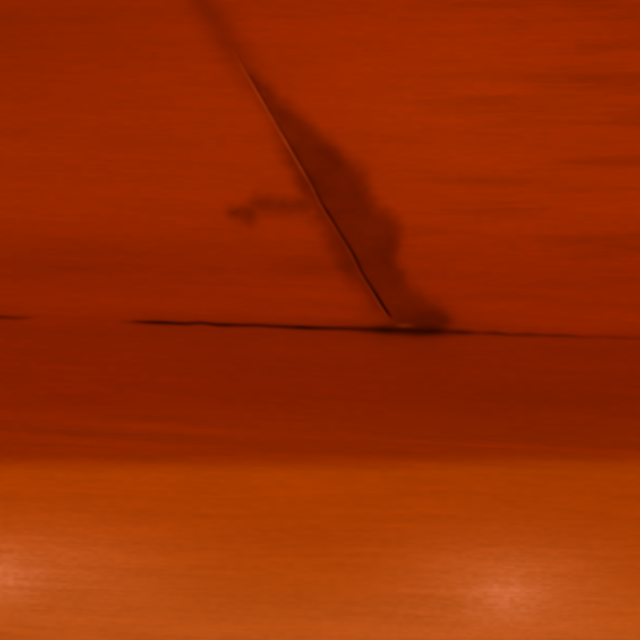
A WebGL 1 fragment shader for this texture:

```glsl
precision highp float;
uniform vec2 u_resolution;

float hash(vec2 p) {
  p = fract(p * vec2(0.1031, 0.1173));
  p += dot(p, p.yx + 33.33);
  return fract((p.x + p.y) * p.x * 7.31 + p.y * 3.7);
}

float noise(vec2 p) {
  vec2 i = floor(p), f = fract(p);
  f = f * f * (3.0 - 2.0 * f);
  return mix(mix(hash(i), hash(i + vec2(1, 0)), f.x),
             mix(hash(i + vec2(0, 1)), hash(i + vec2(1, 1)), f.x), f.y);
}

float fbm(vec2 p) {
  float sum = 0.0, amp = 0.5;
  for (int i = 0; i < 4; i++) {
    sum += amp * noise(p);
    p = p * 2.03 + 17.1;
    amp *= 0.5;
  }
  return sum / 0.9375;
}

// Distance to a segment whose radius runs from ra to rb
float taper(vec2 p, vec2 a, vec2 b, float ra, float rb) {
  vec2 ab = b - a;
  float h = clamp(dot(p - a, ab) / dot(ab, ab), 0.0, 1.0);
  return length(p - a - ab * h) - mix(ra, rb, h);
}

float glow(vec2 p, vec2 center, vec2 size) {
  vec2 q = (p - center) / size;
  return exp(-dot(q, q));
}

float stainDistance(vec2 p) {
  float d = taper(p, vec2(0.395, 0.875), vec2(0.495, 0.745), 0.004, 0.040);
  d = min(d, taper(p, vec2(0.495, 0.745), vec2(0.522, 0.70), 0.042, 0.049));
  d = min(d, taper(p, vec2(0.522, 0.70), vec2(0.562, 0.618), 0.047, 0.050));
  d = min(d, taper(p, vec2(0.55, 0.63), vec2(0.585, 0.625), 0.048, 0.047));
  d = min(d, taper(p, vec2(0.565, 0.61), vec2(0.61, 0.54), 0.046, 0.041));
  d = min(d, taper(p, vec2(0.61, 0.54), vec2(0.685, 0.497), 0.041, 0.024));
  d = min(d, taper(p, vec2(0.362, 0.668), vec2(0.395, 0.666), 0.008, 0.016));
  return min(d, taper(p, vec2(0.395, 0.679), vec2(0.48, 0.682), 0.011, 0.015));
}

void main() {
  vec2 p = gl_FragCoord.xy / u_resolution;
  float x = p.x, y = p.y;
  float seam = y - 0.505 + 0.034 * x;

  // Base tones from the bright lower plank to the top
  vec3 color = mix(vec3(0.70, 0.285, 0.04), vec3(0.665, 0.23, 0.0), smoothstep(0.0, 0.24, y));
  float ledge = y + 0.006 * (noise(vec2(x * 5.0, 3.0)) - 0.5) - 0.005 * x;
  color = mix(color, vec3(0.565, 0.15, 0.0), smoothstep(0.255, 0.292, ledge));
  color = mix(color, vec3(0.52, 0.118, 0.0), smoothstep(0.29, 0.40, y));
  color = mix(color, vec3(0.57, 0.135, 0.0), smoothstep(-0.012, 0.03, seam));
  color = mix(color, vec3(0.605, 0.155, 0.0), smoothstep(0.56, 0.70, y));
  color = mix(color, vec3(0.585, 0.145, 0.0), smoothstep(0.80, 1.0, y));
  color += vec3(0.035, 0.018, 0.0) * glow(p, vec2(0.72, 0.84), vec2(0.25, 0.2));
  color *= 1.0 - 0.08 * glow(p, vec2(0.08, 0.59), vec2(0.35, 0.04));
  color *= 1.0 - 0.06 * glow(p, vec2(0.0, 0.95), vec2(0.25, 0.2));
  color *= 1.0 - 0.06 * glow(p, vec2(0.85, 0.34), vec2(0.4, 0.09));

  // Long wood grain
  vec2 g = vec2(x, y + 0.03 * x + 0.012 * noise(vec2(x * 3.0, y * 5.0)));
  float broad = fbm(g * vec2(2.0, 30.0)) - 0.5;
  float fine = fbm(g * vec2(9.0, 130.0) + 31.0) - 0.5;
  color *= 1.0 + 0.06 * broad + 0.07 * fine;
  color *= 1.0 + 0.035 * (noise(p * vec2(75.0, 190.0)) - 0.5);
  float figured = smoothstep(0.5, 0.8, x) * smoothstep(0.48, 0.60, y);
  float streak = fbm(vec2(x * 4.0, (y - 0.02 * x) * 48.0) + 9.0);
  color *= 1.0 - 0.09 * figured * smoothstep(0.42, 0.80, streak);
  color *= 1.0 - 0.09 * glow(p, vec2(0.75, 0.718), vec2(0.12, 0.009));
  color *= 1.0 - 0.08 * glow(p, vec2(0.85, 0.88), vec2(0.14, 0.012));
  float bands = fbm(vec2(x * 1.5, (y + 0.055 * x) * 75.0) + 4.0) - 0.5;
  color *= 1.0 + 0.22 * bands * glow(p, vec2(0.4, 0.315), vec2(0.8, 0.04));

  // Soft reflections on the lower plank
  float sheen = 0.42 * glow(p, vec2(0.0, 0.11), vec2(0.24, 0.075));
  sheen += 0.32 * glow(p, vec2(0.0, 0.095), vec2(0.05, 0.035));
  sheen += 0.42 * glow(p, vec2(0.79, 0.085), vec2(0.16, 0.075));
  sheen += 0.36 * glow(p, vec2(0.79, 0.068), vec2(0.05, 0.03));
  sheen += 0.18 * glow(p, vec2(0.6, 0.0), vec2(0.8, 0.06));
  sheen *= 0.9 + 0.45 * fine + 0.35 * (noise(p * vec2(120.0, 220.0)) - 0.5);
  color = mix(color, vec3(0.86, 0.46, 0.29), clamp(sheen, 0.0, 1.0));

  // Mottled stain around the diagonal split
  vec2 warp = vec2(fbm(p * 17.0), fbm(p * 17.0 + 50.0)) - 0.5;
  float d = stainDistance(p + 0.036 * warp);
  float stain = 0.68 * (1.0 - smoothstep(-0.026, 0.016, d));
  stain += 0.15 * exp(-abs(d + 0.008) * 45.0);
  stain *= 0.68 + 0.64 * fbm(p * vec2(20.0, 28.0) + 7.0);
  stain += 0.22 * glow(p, vec2(0.48, 0.582), vec2(0.07, 0.016));
  stain += 0.3 * glow(p, vec2(0.665, 0.495), vec2(0.05, 0.016));
  float split = (x - 0.378 - 0.581 * (0.902 - y)) * 0.865;
  split += 0.004 * (noise(vec2(y * 28.0, 2.0)) - 0.5);
  stain += 0.38 * exp(-pow((split + 0.004) / 0.024, 2.0)) * smoothstep(0.80, 0.94, y);
  color = mix(color, vec3(0.345, 0.068, 0.0), clamp(stain, 0.0, 0.9));

  // Split: a broken lit edge beside a dark groove
  float along = smoothstep(0.497, 0.515, y) * (1.0 - smoothstep(0.87, 0.93, y));
  along *= 0.55 + 0.6 * noise(vec2(y * 45.0, 6.0));
  float groove = exp(-pow(split / 0.0032, 2.0)) * along;
  color = mix(color, vec3(0.20, 0.02, 0.0), groove * mix(0.85, 0.35, smoothstep(0.60, 0.76, y)));
  float lip = exp(-pow((split + 0.004) / 0.0028, 2.0)) * along;
  color = mix(color, vec3(0.66, 0.23, 0.05), lip * mix(0.2, 0.6, smoothstep(0.66, 0.78, y)));

  // Horizontal seam, deepest beneath the stain
  float depth = 0.75 * smoothstep(0.17, 0.26, x) * (1.0 - smoothstep(0.66, 0.76, x));
  depth += 0.38 * (1.0 - smoothstep(0.02, 0.07, x));
  depth += 0.38 * smoothstep(0.66, 0.76, x) * (1.0 - 0.55 * smoothstep(0.84, 0.92, x));
  depth *= 0.75 + 0.45 * noise(vec2(x * 40.0, 5.0));
  float knot = glow(p, vec2(0.64, 0.483), vec2(0.07, 0.2));
  float wobble = 0.002 * (noise(vec2(x * 35.0, 8.0)) - 0.5);
  float line = exp(-pow((seam + wobble) / (0.0034 + 0.004 * knot), 2.0));
  color = mix(color, vec3(0.19, 0.02, 0.0), clamp(line * depth, 0.0, 0.9));
  color *= 1.0 - 0.22 * (0.5 + knot) * depth * exp(-abs(seam) / 0.012);
  color += vec3(0.14, 0.06, 0.015) * glow(p, vec2(0.632, 0.491), vec2(0.014, 0.004));

  gl_FragColor = vec4(clamp(color, 0.0, 1.0), 1.0);
}
```
